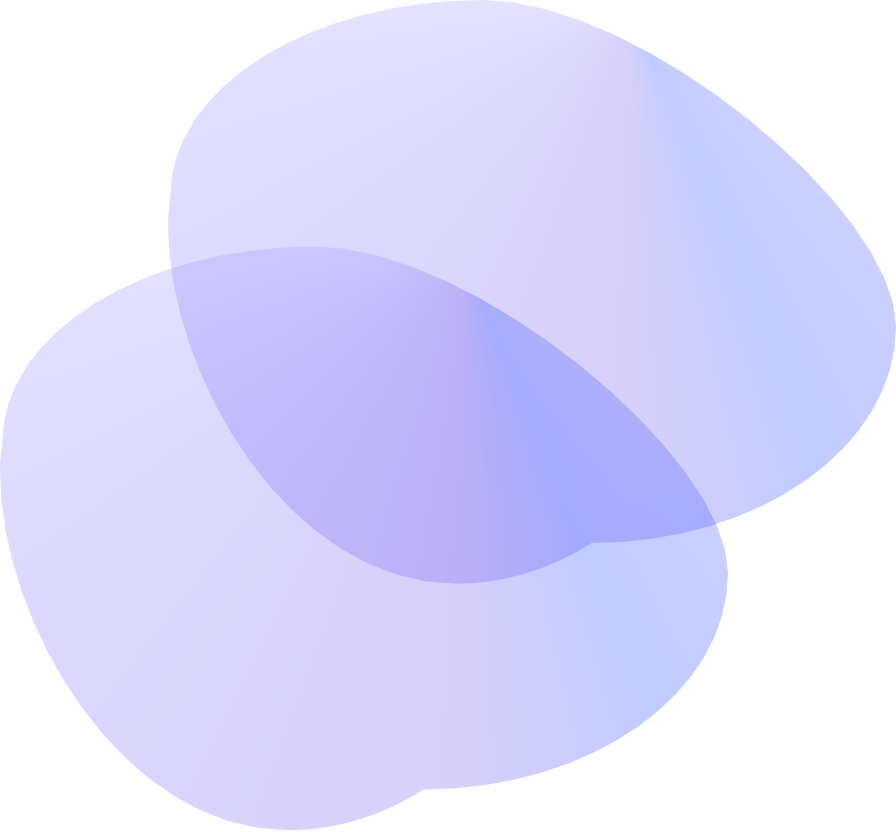
This background is drawn by a Shadertoy shader. Its source:

```glsl
// Two translucent pastel blobs overlapping on white.
// Each outline is a closed chain of cubic curves, measured as a fine polygon,
// and each fill is an angular gradient fanning out from a point on its top edge.

const int CURVES = 6;
const int STEPS = 16;
const float CANVAS_HEIGHT = 0.9297; // canvas width is 1
const float OPACITY = 0.27;
const vec2 FAN_APEX = vec2(0.5156, 0.0);

// Outline anchors, each followed by two handles; y runs down from the blob top.
const vec2 OUTLINE[18] = vec2[18](
    vec2(0.0026, 0.2188), vec2(0.0026, 0.0980), vec2(0.1590, 0.0),
    vec2(0.3516, 0.0),    vec2(0.5273, 0.0),    vec2(0.8125, 0.2344),
    vec2(0.8125, 0.3646), vec2(0.8125, 0.4987), vec2(0.6602, 0.6068),
    vec2(0.4727, 0.6068), vec2(0.4297, 0.6341), vec2(0.3776, 0.6523),
    vec2(0.3216, 0.6523), vec2(0.1367, 0.6523), vec2(0.0, 0.4206),
    vec2(0.0, 0.2513),    vec2(0.0, 0.2400),    vec2(0.0016, 0.2292));

vec2 cubic(vec2 a, vec2 b, vec2 c, vec2 d, float t) {
    float s = 1.0 - t;
    return s * s * s * a + 3.0 * s * s * t * b + 3.0 * s * t * t * c + t * t * t * d;
}

float segmentDistance(vec2 p, vec2 a, vec2 b) {
    vec2 edge = b - a;
    float along = clamp(dot(p - a, edge) / dot(edge, edge), 0.0, 1.0);
    return length(p - a - edge * along);
}

// Does a ray from p towards +x cross the edge from a to b?
bool crosses(vec2 p, vec2 a, vec2 b) {
    if ((a.y > p.y) == (b.y > p.y)) return false;
    return p.x < a.x + (b.x - a.x) * (p.y - a.y) / (b.y - a.y);
}

// Signed distance to the outline, negative inside.
float blobDistance(vec2 p) {
    float nearest = 10.0;
    float side = 1.0;
    vec2 previous = OUTLINE[0];
    for (int i = 0; i < CURVES; i++) {
        vec2 a = OUTLINE[3 * i];
        vec2 b = OUTLINE[3 * i + 1];
        vec2 c = OUTLINE[3 * i + 2];
        vec2 d = OUTLINE[(3 * i + 3) % 18];
        for (int k = 1; k <= STEPS; k++) {
            vec2 point = cubic(a, b, c, d, float(k) / float(STEPS));
            nearest = min(nearest, segmentDistance(p, previous, point));
            if (crosses(p, previous, point)) side = -side;
            previous = point;
        }
    }
    return side * nearest;
}

float ramp(float from, float to, float x) {
    return clamp((x - from) / (to - from), 0.0, 1.0);
}

// Colour by angle around the apex: zero points down, positive turns right.
vec3 fanColor(vec2 p, vec2 apex) {
    vec2 ray = p - apex;
    float angle = atan(ray.x, ray.y);
    vec3 color = vec3(0.893, 0.888, 1.0);                                     // pale lilac
    color = mix(color, vec3(0.865, 0.850, 0.994), ramp(-1.57, -0.90, angle)); // lilac
    color = mix(color, vec3(0.843, 0.816, 0.982), ramp(-0.90, 0.00, angle));  // lavender
    color = mix(color, vec3(0.757, 0.795, 1.000), ramp(0.00, 0.37, angle));   // sky blue
    return mix(color, vec3(0.820, 0.832, 1.000), ramp(0.37, 1.05, angle));    // periwinkle
}

// Lays a translucent blob over the backdrop; its tint is the colour seen on white.
vec3 paintBlob(vec3 backdrop, vec2 p, vec2 topLeft, float pixel) {
    vec2 local = vec2(p.x - topLeft.x, topLeft.y - p.y);
    vec3 tint = fanColor(local, FAN_APEX);
    vec3 layered = tint - (1.0 - OPACITY) * (1.0 - backdrop);
    float coverage = clamp(0.5 - blobDistance(local) / pixel, 0.0, 1.0);
    return mix(backdrop, layered, coverage);
}

void mainImage(out vec4 fragColor, in vec2 fragCoord) {
    vec2 p = fragCoord / iResolution.xy * vec2(1.0, CANVAS_HEIGHT);
    float pixel = 1.0 / iResolution.x;

    vec3 color = vec3(1.0);
    color = paintBlob(color, p, vec2(0.1875, CANVAS_HEIGHT), pixel);
    color = paintBlob(color, p, vec2(0.0, CANVAS_HEIGHT - 0.2754), pixel);
    fragColor = vec4(color, 1.0);
}
```
